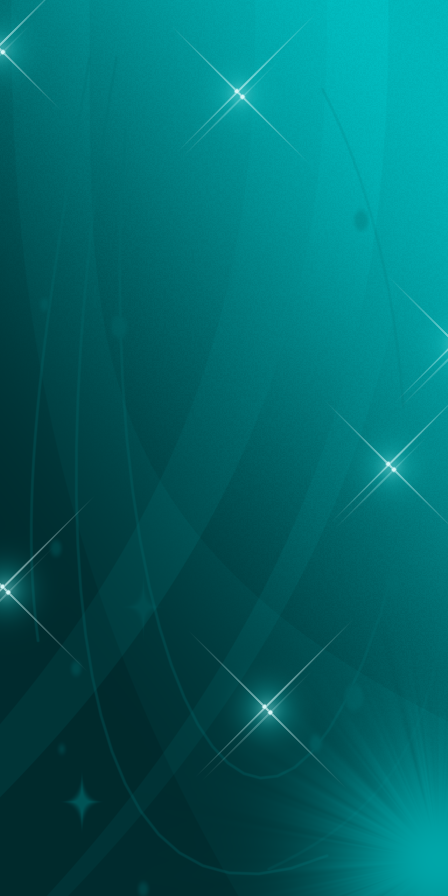
A Shadertoy shader for this background:

```glsl
#define DARK vec3(0.0, 0.17, 0.18)
#define BRIGHT vec3(0.004, 0.715, 0.73)
#define STRAND_COLOR vec3(0.0, 0.43, 0.44)
#define BURST_COLOR vec3(0.0, 0.67, 0.68)
#define GLOW_COLOR vec3(0.06, 0.75, 0.75)
#define BURST_CENTER vec2(0.98, 0.08)
#define STRAND_WIDTH 0.003
#define RAY_STRENGTH 0.55
#define GRAIN 0.025
#define STRAND_STEPS 24

float hash(vec2 p) {
    vec3 q = fract(vec3(p.xyx) * 0.1031);
    q += dot(q, q.yzx + 33.33);
    return fract((q.x + q.y) * q.z);
}

float noise(float x) {
    float i = floor(x);
    return mix(hash(vec2(i, 7.0)), hash(vec2(i + 1.0, 7.0)), smoothstep(0.0, 1.0, x - i));
}

float segmentDistance(vec2 p, vec2 a, vec2 b) {
    vec2 ab = b - a;
    return length(p - a - ab * clamp(dot(p - a, ab) / dot(ab, ab), 0.0, 1.0));
}

vec2 bezier(vec2 a, vec2 b, vec2 c, vec2 d, float t) {
    float s = 1.0 - t;
    return s * s * s * a + 3.0 * s * s * t * b + 3.0 * s * t * t * c + t * t * t * d;
}

float rightOf(float x, float edge, float px) {
    return smoothstep(edge - px, edge + px, x);
}

// Tapered ray along the x axis
float ray(vec2 q, float reach, float px) {
    float fade = max(1.0 - abs(q.x) / reach, 0.0);
    float width = 0.0012 * fade;
    return fade * (1.0 - smoothstep(width, width + px, abs(q.y)));
}

// Broad sweeping bands, as a change of brightness
float bands(vec2 p, float px) {
    float d = max(2.0 - p.y, 0.0);
    float fall = pow(d, 2.4);
    float a = rightOf(p.x, 0.57 - 0.18 * fall, px);
    float b = rightOf(p.x, 0.73 - 0.183 * fall, px);
    float c = rightOf(p.x, 0.867 - 0.1445 * fall, px);
    float e = rightOf(p.x, 0.93 - 0.155 * fall + 0.02 * d, px);
    float outer = rightOf(p.x, 0.025 + 0.103 * pow(d, 2.3), px);
    float inner = rightOf(p.x, 0.2 + 0.119 * pow(d, 4.0), px);
    float low = smoothstep(0.4, 1.3, d);
    return mix(0.012, 0.036, low) * a * (1.0 - b) + mix(0.026, -0.006, low) * b * (1.0 - c)
        + 0.03 * low * c * (1.0 - e) + 0.024 * outer * (1.0 - inner);
}

// Thin trailing curves with beads
float strands(vec2 p, float px) {
    const vec2 ctrl[20] = vec2[20](
        vec2(0.20, 1.87), vec2(0.10, 1.30), vec2(0.04, 0.90), vec2(0.085, 0.57),
        vec2(0.26, 1.87), vec2(0.12, 1.10), vec2(0.06, -0.20), vec2(0.73, 0.09),
        vec2(0.28, 1.71), vec2(0.19, 0.50), vec2(0.60, -0.30), vec2(0.885, 0.75),
        vec2(0.72, 1.80), vec2(0.80, 1.65), vec2(0.88, 1.40), vec2(0.90, 1.09),
        vec2(1.00, 0.75), vec2(0.98, 0.40), vec2(0.90, 0.20), vec2(0.60, 0.06));
    float mask = 0.0;
    for (int k = 0; k < 20; k += 4) {
        float d = 1.0;
        vec2 from = ctrl[k];
        for (int i = 1; i <= STRAND_STEPS; i++) {
            vec2 to = bezier(ctrl[k], ctrl[k + 1], ctrl[k + 2], ctrl[k + 3], float(i) / float(STRAND_STEPS));
            d = min(d, segmentDistance(p, from, to));
            from = to;
        }
        float strength = k < 12 ? 0.28 : 0.16;
        mask = max(mask, strength * (1.0 - smoothstep(STRAND_WIDTH - px, STRAND_WIDTH + px, d)));
    }
    // Bead centre and radius
    const vec3 beads[10] = vec3[10](
        vec3(0.266, 1.27, 0.020), vec3(0.125, 0.776, 0.014), vec3(0.17, 0.508, 0.013),
        vec3(0.79, 0.443, 0.023), vec3(0.806, 1.508, 0.018), vec3(0.10, 1.32, 0.012),
        vec3(0.138, 0.328, 0.009), vec3(0.705, 0.341, 0.015), vec3(0.878, 0.70, 0.018),
        vec3(0.32, 0.015, 0.013));
    for (int i = 0; i < 10; i++) {
        float d = length((p - beads[i].xy) * vec2(1.0, 0.7)) - beads[i].z;
        mask = max(mask, 0.32 * (1.0 - smoothstep(-0.01, 0.005, d)));
    }
    return mask;
}

void mainImage(out vec4 fragColor, in vec2 fragCoord) {
    vec2 p = fragCoord / iResolution.x;
    float px = 1.0 / iResolution.x;

    // Diagonal gradient with bands and grain
    float slope = 0.46 * p.x + 0.35 * (p.y - 1.32) + 0.21;
    vec3 color = mix(DARK, BRIGHT, smoothstep(0.0, 0.88, slope));
    color += bands(p, px) * vec3(0.0, 1.0, 1.0);
    color += GRAIN * (hash(floor(p * 384.0)) - 0.5) * smoothstep(0.1, 0.4, slope) * vec3(0.0, 1.0, 1.0);
    color = mix(color, STRAND_COLOR, strands(p, px));

    // Corner burst with radial streaks
    vec2 q = p - BURST_CENTER;
    float r = length(q), angle = atan(q.y, -q.x);
    float streak = noise(angle * 18.0 + 50.0) + 0.6 * noise(angle * 45.0 + 90.0) - 0.8;
    float reach = exp(-r * r / 0.1) * smoothstep(0.05, 0.25, r);
    color = mix(color, BURST_COLOR, 0.95 * exp(-r * r / 0.06));
    color += 0.085 * streak * reach * vec3(0.0, 1.0, 1.0);

    // Faint upright stars
    for (int i = 0; i < 2; i++) {
        vec2 f = abs(p - (i == 0 ? vec2(0.183, 0.21) : vec2(0.32, 0.645)));
        float d = sqrt(f.x) + sqrt(f.y * 0.65);
        color = mix(color, STRAND_COLOR, (i == 0 ? 0.6 : 0.22) * (1.0 - smoothstep(0.14, 0.25, d)));
    }

    // Sparkles: centre and ray length
    const vec3 sparkles[6] = vec3[6](
        vec3(0.535, 1.79, 0.22), vec3(0.873, 0.958, 0.21), vec3(0.597, 0.416, 0.25),
        vec3(0.012, 0.684, 0.26), vec3(0.0, 1.89, 0.19), vec3(1.02, 1.23, 0.22));
    for (int i = 0; i < 6; i++) {
        vec2 s = p - sparkles[i].xy;
        vec2 t = vec2(s.x - s.y, s.x + s.y) * 0.7071;
        float size = sparkles[i].z, d2 = dot(s, s);
        color = mix(color, GLOW_COLOR, 0.42 * exp(-d2 / 0.0035));
        float light = ray(t, size, px);
        light = max(light, ray(vec2(t.y - 0.03, t.x + 0.007), size, px));
        light = max(light, 0.5 * ray(vec2(t.y + 0.04, t.x - 0.009), size * 0.7, px));
        float spot = length(vec2(abs(t.x) - 0.009, t.y));
        light = max(RAY_STRENGTH * light, 0.9 * (1.0 - smoothstep(0.002, 0.008, spot)));
        color = mix(color, vec3(0.85, 0.97, 0.97), min(light + 0.22 * exp(-d2 / 0.0006), 1.0));
    }
    fragColor = vec4(clamp(color, 0.0, 1.0), 1.0);
}
```
